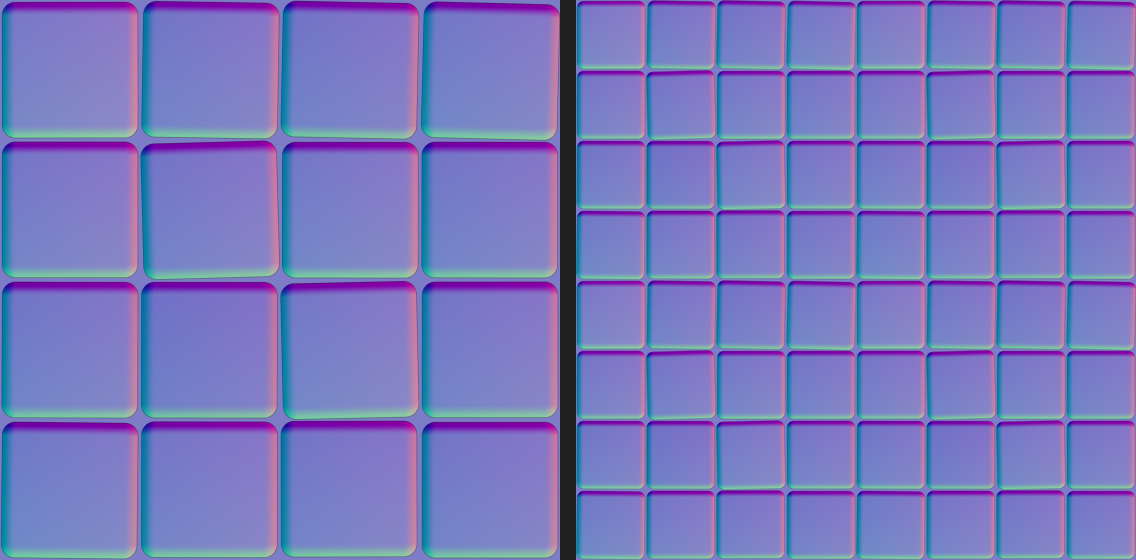
Left, the tile; right, the same tile 2 across and 2 down.
A WebGL 1 fragment shader for this texture map:

```glsl
precision highp float;
// Tangent-space normal map of a 4 by 4 grid of bevelled, slightly crooked tiles.

uniform vec2 u_resolution;

const float TILES = 4.0;          // repeats across and down
const float HALF_SIZE = 0.485;    // half tile width, in cells
const float BEVEL = 0.095;        // corner radius and bevel width, in cells
const float MAX_TURN = 0.030;     // largest tile rotation, in radians
const float MAX_SHIFT = 0.008;    // largest tile offset, in cells
const float MAX_TILT = 0.022;     // largest lean of a tile face
const vec3 FLAT_COLOR = vec3(0.49, 0.49, 0.78);

vec3 hash3(vec2 id) {
  vec3 p = fract(vec3(id.xyx) * vec3(0.1031, 0.1030, 0.0973) + 0.37);
  p += dot(p, p.yxz + 33.33);
  return fract((p.xxy + p.yzz) * p.zyx);
}

// Signed random values, mostly close to zero
vec3 smallRandom(vec2 id) {
  vec3 h = hash3(id) * 2.0 - 1.0;
  return h * abs(h);
}

vec2 rotate(vec2 p, float angle) {
  float c = cos(angle);
  float s = sin(angle);
  return vec2(c * p.x + s * p.y, c * p.y - s * p.x);
}

float roundedBox(vec2 p, float halfSize, float radius) {
  vec2 q = abs(p) - halfSize + radius;
  return length(max(q, 0.0)) + min(max(q.x, q.y), 0.0) - radius;
}

// Position relative to one tile, after its own shift and turn
vec2 tileSpace(vec2 p, vec2 id) {
  vec3 random = smallRandom(id);
  return rotate(p - random.xy * MAX_SHIFT, random.z * MAX_TURN);
}

// Encoded normal of a domed face with a rounded bevel
vec3 tileNormal(vec2 p, vec2 id) {
  vec2 tilt = smallRandom(id + 17.0).xy * MAX_TILT;
  vec2 face = vec2(0.10, -0.08) * p + tilt;

  vec2 corner = max(abs(p) - HALF_SIZE + BEVEL, 0.0);
  float reach = length(corner);
  float steep = smoothstep(0.0, 1.0, reach / BEVEL);
  vec2 outward = sign(p) * corner / max(reach, 0.0001);
  vec2 gain = vec2(p.x < 0.0 ? 0.46 : 0.27, p.y > 0.0 ? 0.60 : 0.26);
  vec2 slope = face + vec2(outward.x, -outward.y) * gain * steep;

  return clamp(FLAT_COLOR + vec3(slope, -0.15 * steep), 0.0, 1.0);
}

void main() {
  vec2 grid = gl_FragCoord.xy / u_resolution * TILES;
  vec2 cell = floor(grid);
  float pixel = TILES / min(u_resolution.x, u_resolution.y);

  // Nearest tile among the neighbours, with wrapped identities
  float nearest = 10.0;
  vec2 tilePoint = vec2(0.0);
  vec2 tileId = vec2(0.0);
  for (int j = -1; j <= 1; j++) {
    for (int i = -1; i <= 1; i++) {
      vec2 neighbour = cell + vec2(float(i), float(j));
      vec2 id = mod(neighbour, TILES);
      vec2 p = tileSpace(grid - neighbour - 0.5, id);
      float d = roundedBox(p, HALF_SIZE, BEVEL);
      if (d < nearest) {
        nearest = d;
        tilePoint = p;
        tileId = id;
      }
    }
  }

  // Flat joint, tile and thin dark rim
  float inside = 1.0 - smoothstep(-0.6 * pixel, 0.6 * pixel, nearest);
  vec3 color = mix(FLAT_COLOR, tileNormal(tilePoint, tileId), inside);
  float rim = 1.0 - smoothstep(0.0, max(0.007, pixel), abs(nearest));
  color *= 1.0 - 0.25 * rim;

  gl_FragColor = vec4(color, 1.0);
}
```
